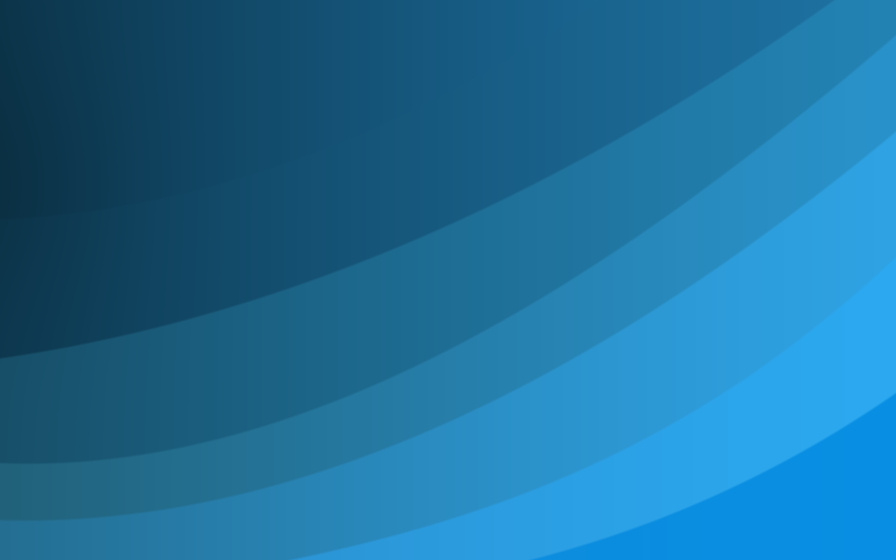
Reproduce this background procedurally as a Shadertoy shader.

```glsl
#define EDGE_COUNT 6
#define EDGE_SOFTNESS 0.0028
#define GRADIENT_EASE 1.3
#define SHADE_CENTER vec2(0.0, 0.67)
#define SHADE_RADIUS 0.22
#define SHADE_STRENGTH 0.09

// Cubic coefficients of each band's upper edge, constant term first
const vec4 edgeCurve[EDGE_COUNT] = vec4[](
    vec4( 0.608,  0.071,  0.766,  0.000),
    vec4( 0.360,  0.229,  0.492,  0.000),
    vec4( 0.173, -0.065,  1.045, -0.216),
    vec4( 0.071, -0.046,  0.844, -0.104),
    vec4(-0.092,  0.290, -0.194,  0.537),
    vec4(-0.087,  0.000,  0.050,  0.335));

// Band colours at the left and right sides, from top to bottom
const vec3 leftColor[EDGE_COUNT + 1] = vec3[](
    vec3(0.045, 0.205, 0.290),
    vec3(0.050, 0.220, 0.310),
    vec3(0.090, 0.310, 0.410),
    vec3(0.130, 0.380, 0.475),
    vec3(0.140, 0.430, 0.570),
    vec3(0.170, 0.530, 0.760),
    vec3(0.090, 0.530, 0.820));

const vec3 rightColor[EDGE_COUNT + 1] = vec3[](
    vec3(0.115, 0.450, 0.650),
    vec3(0.115, 0.445, 0.635),
    vec3(0.135, 0.510, 0.700),
    vec3(0.160, 0.570, 0.790),
    vec3(0.180, 0.635, 0.890),
    vec3(0.170, 0.660, 0.940),
    vec3(0.030, 0.560, 0.890));

float edgeHeight(vec4 curve, float x)
{
    return curve.x + x * (curve.y + x * (curve.z + x * curve.w));
}

float edgeSlope(vec4 curve, float x)
{
    return curve.y + x * (2.0 * curve.z + 3.0 * x * curve.w);
}

void mainImage(out vec4 fragColor, in vec2 fragCoord)
{
    vec2 uv = fragCoord / iResolution.xy;
    float aspect = iResolution.x / iResolution.y;
    float across = 1.0 - pow(max(1.0 - uv.x, 0.0), GRADIENT_EASE);

    // Stack the bands, each covering the area below its edge
    vec3 color = mix(leftColor[0], rightColor[0], across);
    for (int i = 0; i < EDGE_COUNT; i++)
    {
        vec4 curve = edgeCurve[i];
        float slope = edgeSlope(curve, uv.x) / aspect;
        float dist = (uv.y - edgeHeight(curve, uv.x)) / sqrt(1.0 + slope * slope);
        float coverage = 1.0 - smoothstep(-EDGE_SOFTNESS, EDGE_SOFTNESS, dist);
        vec3 band = mix(leftColor[i + 1], rightColor[i + 1], across);
        color = mix(color, band, coverage);
    }

    // Soft shade on the left side
    vec2 offset = (uv - SHADE_CENTER) * vec2(aspect, 1.0) / SHADE_RADIUS;
    color *= 1.0 - SHADE_STRENGTH * exp(-dot(offset, offset));

    fragColor = vec4(color, 1.0);
}
```
